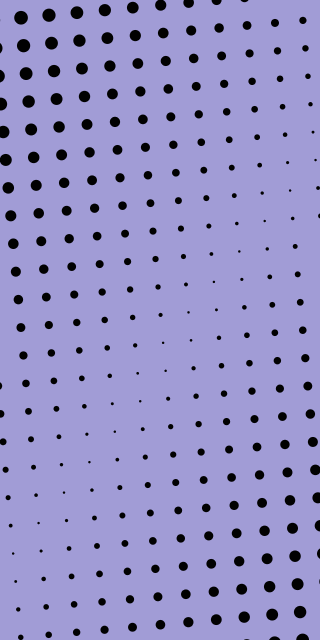
Write a Shadertoy shader that draws this pattern.

```glsl
// Tilted halftone grid of black dots on lavender, shrinking toward a diagonal line.

const vec3 LAVENDER = vec3(0.63, 0.61, 0.84);
const vec3 INK = vec3(0.005);

// Lengths are in canvas widths
const float PITCH = 0.08765;
const float TILT = 0.0902;
const vec2 GRID_ANCHOR = vec2(0.597, 0.9365);

mat2 rotation(float angle) {
    float c = cos(angle), s = sin(angle);
    return mat2(c, s, -s, c);
}

// Center of the grid cell that holds p
vec2 nearestDot(vec2 p, vec2 anchor, float pitch, float angle) {
    vec2 cell = round(rotation(-angle) * (p - anchor) / pitch);
    return anchor + rotation(angle) * cell * pitch;
}

// Distance from p to a line through a point with the given normal
float lineDistance(vec2 p, vec2 through, vec2 normal) {
    return abs(dot(p - through, normalize(normal)));
}

// Dot area grows linearly with distance, down to a smallest radius
float dotRadius(float distance, float growth, float smallest) {
    return max(growth * sqrt(distance), smallest);
}

// Antialiased disk coverage
float disk(vec2 p, vec2 center, float radius, float pixel) {
    return clamp(0.5 - (length(p - center) - radius) / pixel, 0.0, 1.0);
}

void mainImage(out vec4 fragColor, in vec2 fragCoord) {
    vec2 p = fragCoord / iResolution.x;
    p.y *= 2.0 * iResolution.x / iResolution.y;
    float pixel = 1.0 / iResolution.x;

    // Size each dot by its center's distance from the diagonal
    vec2 center = nearestDot(p, GRID_ANCHOR, PITCH, TILT);
    float fade = lineDistance(center, vec2(0.5, 0.865), vec2(0.806, -0.592));
    float radius = dotRadius(fade, 0.0214, 0.0037);

    vec3 color = mix(LAVENDER, INK, disk(p, center, radius, pixel));
    fragColor = vec4(color, 1.0);
}
```
